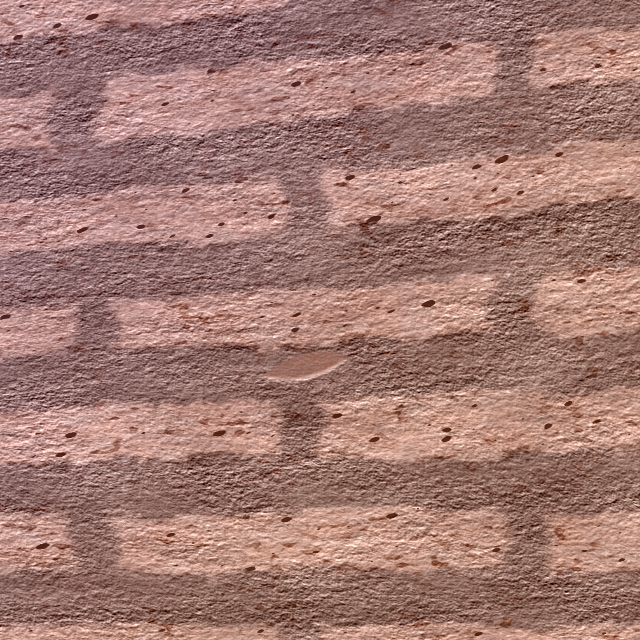
A WebGL 2 fragment shader for this texture:

```glsl
#version 300 es
precision highp float;
// Weathered wall of long pitted bricks between thick bands of rough, wind-worn mortar.

uniform vec2 u_resolution;
out vec4 fragColor;

const float COURSE_PITCH = 0.177;
const float BRICK_PITCH = 0.68;
const vec2 BRICK_HALF = vec2(0.306, 0.046);
const vec3 MID_STONE = vec3(0.650, 0.500, 0.470);

// Integer hash giving two values in 0..1
vec2 hash2(vec2 cell) {
    uvec2 n = uvec2(ivec2(cell) + 4096);
    n = n * 1664525u + 1013904223u;
    n.x += n.y * 1664525u;
    n.y += n.x * 1664525u;
    n ^= n >> 16u;
    n.x += n.y * 1664525u;
    n.y += n.x * 1664525u;
    n ^= n >> 16u;
    return vec2(n & 65535u) / 65535.0;
}

float cornerSlope(vec2 cell, vec2 offset) {
    float angle = 6.28318 * hash2(cell).x;
    return dot(vec2(cos(angle), sin(angle)), offset);
}

float gradientNoise(vec2 p) {
    vec2 i = floor(p), f = p - i;
    vec2 w = f * f * f * (f * (f * 6.0 - 15.0) + 10.0);
    vec2 e = vec2(1.0, 0.0);
    float low = mix(cornerSlope(i, f), cornerSlope(i + e, f - e), w.x);
    float high = mix(cornerSlope(i + e.yx, f - e.yx), cornerSlope(i + 1.0, f - 1.0), w.x);
    return mix(low, high, w.y);
}

// Layered noise, stretched by the two frequencies
float fbm(vec2 p, vec2 frequency, float gain) {
    float sum = 0.0, amplitude = 1.0;
    for (int i = 0; i < 4; i++) {
        sum += amplitude * gradientNoise(p * frequency + float(i) * 17.3);
        frequency *= 1.93;
        amplitude *= gain;
    }
    return sum;
}

// Relief lit from above and slightly from the left
float relief(vec2 p, vec2 frequency, float gain) {
    vec2 towardLight = vec2(-0.0012, 0.0026);
    return fbm(p, frequency, gain) - fbm(p + towardLight, frequency, gain);
}

// Short flecks where noise rises above a level
float flecks(vec2 p, vec2 frequency, float level) {
    return smoothstep(level, level + 0.16, gradientNoise(p * frequency));
}

// Courses climb to the right, more so near the top
vec2 bedding(vec2 uv) {
    float slope = 0.115 * smoothstep(0.05, 0.95, uv.y);
    return vec2(uv.x, uv.y - slope * (uv.x - 0.5));
}

// Position relative to the centre of the nearest brick
vec2 brickLocal(vec2 p) {
    float row = floor((p.y - 0.154) / COURSE_PITCH + 0.5);
    float shift = 0.47 + 0.34 * mod(row, 2.0) + 0.03 * (hash2(vec2(row, 5.0)).x - 0.5);
    float x = mod(p.x - shift + 0.5 * BRICK_PITCH, BRICK_PITCH) - 0.5 * BRICK_PITCH;
    return vec2(x, p.y - 0.154 - row * COURSE_PITCH);
}

float roundedBox(vec2 p, vec2 halfSize, float radius) {
    vec2 d = abs(p) - halfSize + radius;
    return length(max(d, 0.0)) + min(max(d.x, d.y), 0.0) - radius;
}

// Scattered flattened holes of varied size
float pits(vec2 p, vec2 grid, float share) {
    vec2 cell = floor(p * grid);
    float cover = 0.0;
    for (int y = -1; y <= 1; y++)
    for (int x = -1; x <= 1; x++) {
        vec2 id = cell + vec2(x, y);
        vec2 pick = hash2(id + 211.0);
        vec2 offset = p - (id + 0.15 + 0.7 * hash2(id)) / grid;
        float radius = mix(0.0018, 0.0105, pick.y * pick.y * pick.y);
        float d = length(vec2(offset.x - offset.y * 0.7, offset.y * 1.9)) - radius;
        cover = max(cover, step(pick.x, share) * (1.0 - smoothstep(-0.0015, 0.0015, d)));
    }
    return cover;
}

// Scooped lens: x is its cover, y the lit lower lip
vec2 scoop(vec2 p, vec2 centre, vec2 size) {
    vec2 q = p - centre;
    q.y -= 0.22 * q.x;
    float d = abs(q.y) - size.y * (1.0 - q.x * q.x / (size.x * size.x));
    float below = 1.0 - smoothstep(-0.006, 0.0, q.y);
    float lip = exp(-pow(d / 0.004, 2.0)) * below * step(abs(q.x), size.x);
    return vec2(1.0 - smoothstep(-0.002, 0.002, d), lip);
}

void main() {
    vec2 uv = gl_FragCoord.xy / u_resolution;
    vec2 p = bedding(uv);
    vec2 wander = vec2(gradientNoise(p * vec2(5.0, 11.0)), gradientNoise(p * vec2(5.0, 8.0) + 9.0));
    float ragged = fbm(p, vec2(13.0, 34.0), 0.7);
    float chips = fbm(p + 5.0, vec2(60.0, 110.0), 0.6);
    vec2 rough = p + vec2(0.004, 0.002) * ragged + vec2(0.0022, 0.0016) * chips;

    // Brick shapes with crumbling edges, softer at the end joints
    vec2 local = brickLocal(p + vec2(0.045, 0.017) * wander);
    float edge = roundedBox(local, BRICK_HALF, 0.012) + 0.014 * ragged + 0.003 * chips;
    float ends = smoothstep(0.24, 0.31, abs(local.x));
    float blur = mix(0.005, 0.013, ends);
    float brick = 1.0 - smoothstep(-blur, blur, edge);

    // Grain and broad staining
    float coarse = relief(rough, vec2(19.0, 44.0), 0.8);
    float fine = relief(p + 7.0 + 0.002 * ragged, vec2(38.0, 78.0), 0.9);
    float stain = fbm(p + 3.0, vec2(3.0, 12.0), 0.8);
    float roughness = 1.0 + 0.9 * gradientNoise(p * vec2(7.0, 17.0) + 23.0);
    float tone = mix(-0.082, 0.088, brick) + 0.085 * stain;
    tone += roughness * mix(0.24 * fine + 0.10 * coarse, 0.16 * fine + 0.23 * coarse, brick);

    // Shadow below each brick, light on its upper lip
    float rim = exp(-pow(edge / 0.006, 2.0)) * (1.0 - ends);
    float patchy = smoothstep(-0.1, 0.4, gradientNoise(p * vec2(8.0, 25.0) + 31.0));
    tone += rim * patchy * mix(-0.20, 0.06, smoothstep(-0.02, 0.02, local.y));

    // Dark crevices, pale grains and open holes
    float broken = smoothstep(-0.15, 0.35, gradientNoise(p * vec2(8.0, 22.0) + 71.0));
    float crevice = flecks(rough + 13.0, vec2(36.0, 98.0), 0.20) * broken;
    float crumbs = flecks(p + 19.0, vec2(105.0, 190.0), 0.22);
    float pale = flecks(p + 29.0, vec2(85.0, 180.0), 0.24);
    float hole = pits(rough, vec2(25.0, 38.0), 0.34) * brick;
    tone -= crevice * mix(0.11, 0.25, brick) + 0.08 * crumbs;
    tone += 0.09 * pale;
    tone = mix(tone, -0.42, 0.88 * hole);

    // Smooth hollow in the mortar
    vec2 hollow = scoop(uv, vec2(0.478, 0.428), vec2(0.068, 0.019));
    tone = mix(tone, -0.07 + 0.06 * fine, 0.88 * hollow.x) + 0.24 * hollow.y;

    // Warm bricks, greyer mortar, cooler light toward the upper left
    float cool = smoothstep(0.1, 1.2, uv.y + 0.5 - uv.x);
    vec3 tint = mix(vec3(-0.014, 0.0, 0.008), vec3(0.022, 0.0, -0.012), brick);
    tint += mix(vec3(0.010, 0.004, -0.020), vec3(-0.004, -0.006, 0.030), cool);
    tint += vec3(0.030, -0.008, -0.026) * (crevice + hollow.x + 0.8 * ragged * brick);
    fragColor = vec4(clamp(MID_STONE + tone + tint, 0.0, 1.0), 1.0);
}
```
